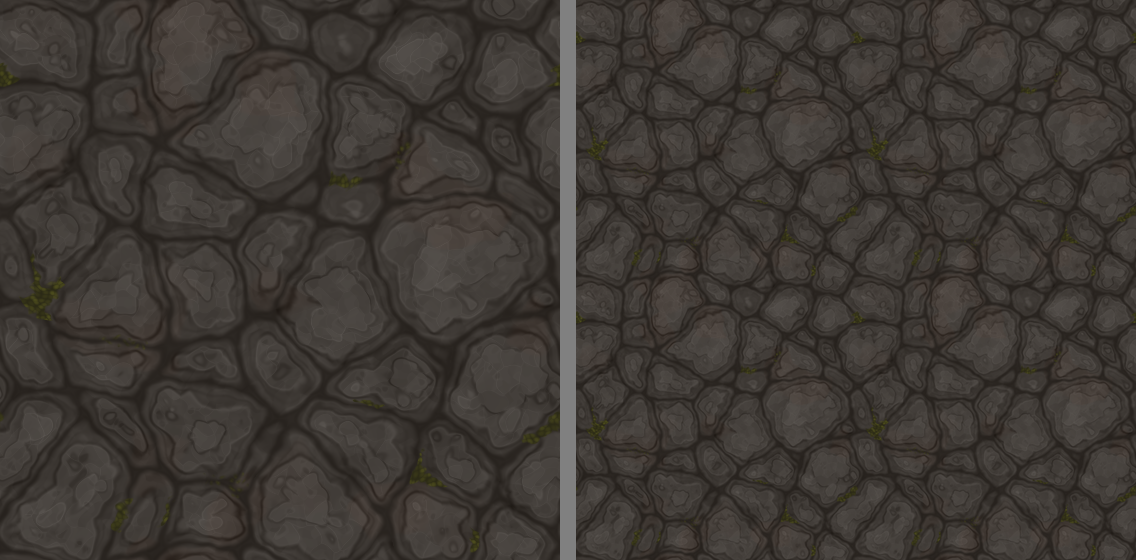
Left: one tile. Right: repeated 2 by 2.
Reproduce this texture procedurally as a WebGL 1 fragment shader.

```glsl
precision highp float;
uniform vec2 u_resolution;

const float TAU = 6.2831853;
const float STONES = 7.0;    // stone sites per side
const float ROUNDING = 19.0; // higher gives sharper stone corners

vec2 hash2(vec2 cell, float period) {
  vec2 c = mod(cell, period) + period * 1.37;
  return fract(sin(vec2(dot(c, vec2(127.1, 311.7)), dot(c, vec2(269.5, 183.3)))) * 43758.55);
}

// Wrapping cellular noise: nearest distance, second distance, soft cell value
vec3 cells(vec2 p, float period) {
  vec2 g = p * period, base = floor(g);
  float near = 9.0, second = 9.0, total = 0.0, weight = 0.0;
  for (int j = -1; j <= 1; j++) {
    for (int i = -1; i <= 1; i++) {
      vec2 cell = base + vec2(float(i), float(j));
      vec2 rnd = hash2(cell, period);
      float d = length(cell + 0.1 + 0.8 * rnd - g);
      second = min(second, max(near, d));
      near = min(near, d);
      float w = exp(-18.0 * d * d);
      total += w * fract(rnd.x * 17.0 + rnd.y * 31.0);
      weight += w;
    }
  }
  return vec3(near, second, total / weight);
}

// Layered sines with whole frequencies bend the outlines
vec2 bend(vec2 p) {
  vec2 a = sin(TAU * (p.yx * vec2(3.0, 2.0) + p * vec2(1.0, 2.0)));
  vec2 b = sin(TAU * (p.yx * vec2(9.0, 8.0) + p * vec2(-4.0, 5.0)) + a);
  vec2 c = sin(TAU * (p.yx * vec2(21.0, 19.0) + p * vec2(11.0, -13.0)) + b);
  return p + 0.009 * a + 0.0035 * b + 0.0015 * c;
}

// Site position and squared radius, in cell units
vec3 stoneSite(vec2 cell) {
  vec2 rnd = hash2(cell, STONES);
  float size = fract(rnd.x * 23.0 + rnd.y * 11.0);
  return vec3(cell + 0.08 + 0.84 * rnd, mix(0.03, 1.1, size * size));
}

// Weighted Voronoi stones: rounded edge distance on the canvas, stone value
vec2 stones(vec2 p) {
  vec2 g = p * STONES, base = floor(g), owner = base;
  vec3 site = vec3(0.0);
  float best = 99.0;
  for (int j = -2; j <= 2; j++) {
    for (int i = -2; i <= 2; i++) {
      vec2 cell = base + vec2(float(i), float(j));
      vec3 s = stoneSite(cell);
      float power = dot(s.xy - g, s.xy - g) - s.z;
      if (power < best) { best = power; site = s; owner = cell; }
    }
  }
  float sum = 0.0;
  for (int j = -2; j <= 2; j++) {
    for (int i = -2; i <= 2; i++) {
      vec3 s = stoneSite(base + vec2(float(i), float(j)));
      float gap = length(s.xy - site.xy);
      float power = dot(s.xy - g, s.xy - g) - s.z;
      if (gap > 0.01) sum += exp(-ROUNDING * (power - best) / (2.0 * gap));
    }
  }
  return vec2(-log(sum + 1e-9) / (ROUNDING * STONES), hash2(owner, STONES).y);
}

float bump(float x, float width) {
  return exp(-x * x / (width * width));
}

// Raised step with a shadow outside and a worn light lip inside
float ledge(float d, float wear) {
  return 0.028 * smoothstep(-0.003, 0.003, d)
       - 0.07 * wear * bump(d + 0.004, 0.004)
       + 0.035 * (1.0 - wear) * bump(d - 0.002, 0.002);
}

void main() {
  vec2 p = gl_FragCoord.xy / u_resolution;
  vec2 q = bend(p);
  vec2 stone = stones(q);
  float edge = stone.x;

  // Brushed patches, from broad to fine
  vec3 chips = cells(q, 15.0);
  vec3 facets = cells(q + 0.006 * sin(TAU * p.yx * 17.0), 29.0);
  vec3 flakes = cells(q + 0.003 * sin(TAU * p.yx * 31.0), 63.0);
  float broad = cells(q, 9.0).z;
  float paint = 0.024 * (chips.z - 0.5) + 0.034 * (facets.z - 0.5) + 0.022 * (flakes.z - 0.5);

  // Narrow dark joints, rims with worn strata and inner plateaus
  float rough = 0.005 * (facets.x - 0.45);
  float body = smoothstep(-0.004, 0.013, edge + rough);
  float tone = mix(0.17, 0.241, body) + (0.3 + 0.7 * body) * paint;
  tone += 0.02 * body * (stone.y - 0.5);
  tone -= 0.018 * bump(edge + rough, 0.004);
  tone -= 0.035 * bump(edge - 0.013 - 0.006 * chips.x, 0.0025) * facets.z;
  tone += 0.026 * bump(edge - 0.008 - rough, 0.0025) * chips.z;
  float inset = mix(0.018, 0.03, stone.y) + 0.03 * (chips.x - 0.4) + rough;
  tone += ledge(edge - inset, broad);
  tone += 0.8 * ledge(edge - 1.9 * inset - 0.018 * facets.x, 1.0 - chips.z);

  // Light creases and small dark nicks on the plateaus
  float plateau = smoothstep(0.0, 0.008, edge - inset);
  tone += 0.028 * plateau * (1.0 - smoothstep(0.0, 0.09, facets.y - facets.x)) * facets.z;
  tone -= 0.03 * plateau * smoothstep(0.8, 0.95, flakes.z) * smoothstep(0.5, 0.2, flakes.x);
  vec3 color = tone - vec3(0.0, 0.019, 0.036);
  color += vec3(0.012, 0.0, -0.004) * body * smoothstep(0.75, 0.95, broad);

  // Sparse ragged clumps of moss along the joints
  vec3 tufts = cells(q, 110.0);
  float patches = smoothstep(0.89, 0.95, cells(q + 0.37, 14.0).z - 0.08 * (flakes.x - 0.4));
  float moss = patches * (1.0 - smoothstep(0.005, 0.011, edge + 0.012 * (flakes.x - 0.4)));
  vec3 mossColor = mix(vec3(0.17, 0.165, 0.08), vec3(0.31, 0.31, 0.11),
                       (1.0 - smoothstep(0.1, 0.8, tufts.x)) * (0.25 + 0.75 * tufts.z));
  color = mix(color, mossColor, 0.9 * moss);
  gl_FragColor = vec4(color, 1.0);
}
```
